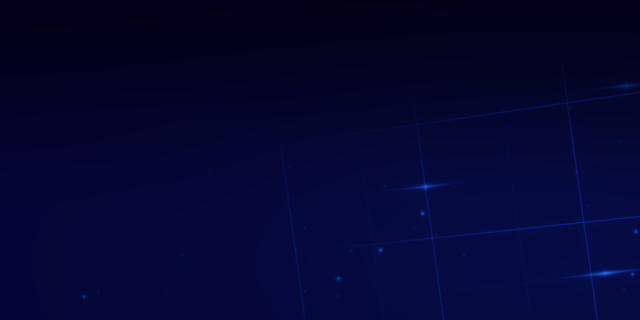
Write a WebGL 2 fragment shader that draws this background.

```glsl
#version 300 es
precision highp float;
// Deep blue night gradient with a leaning, perspective-like grid of light,
// a few streaked lens flares, glowing sparks and faint hashed dust.
// All positions are in canvas heights: x runs 0..2, y runs 0..1.

#define LINE_WIDTH 0.0026
#define GRID_GAIN 0.34
#define GRID_LEAN 0.138
#define FLARE_GAIN 0.62
#define FLARE_TILT 0.11
#define SPARK_SIZE 0.0062
#define SPARK_GAIN 0.72
#define DUST_CELL 0.125
#define DUST_GAIN 0.25

uniform vec2 u_resolution;
out vec4 fragColor;

const vec3 SKY_TOP = vec3(0.014, 0.0, 0.085);
const vec3 SKY_LOW = vec3(0.02, 0.014, 0.205);
const vec3 SKY_GLOW = vec3(0.0, 0.03, 0.055);
const vec3 LINE_BLUE = vec3(0.03, 0.24, 0.75);
const vec3 GLOW_BLUE = vec3(0.02, 0.25, 0.75);
const vec3 CORE_CYAN = vec3(0.22, 0.42, 0.25);

vec3 hash32(vec2 p) {
    vec3 q = fract(vec3(p.xyx) * vec3(0.1031, 0.1030, 0.0973));
    q += dot(q, q.yxz + 33.33);
    return fract((q.xxy + q.yzz) * q.zyx);
}

// Soft line profile, never thinner than about one pixel.
float stroke(float d) {
    float w = max(LINE_WIDTH, 0.6 / u_resolution.y);
    return exp(-d * d / (w * w)) + 0.09 * exp(-abs(d) / (4.0 * w));
}

vec3 background(vec2 p) {
    float depth = 1.0 - smoothstep(0.3, 1.06, p.y);
    vec2 q = (p - vec2(1.7, 0.18)) / vec2(1.1, 0.52);
    return mix(SKY_TOP, SKY_LOW, depth) + SKY_GLOW * exp(-dot(q, q));
}

// Uprights: three main lines, each followed by a faint one.
float uprights(vec2 p) {
    float top = 0.64 + 0.26 * (p.x - 0.87);
    float fade = 1.0 - smoothstep(top - 0.36, top + 0.02, p.y);
    float sum = 0.0;
    for (int i = 0; i < 6; i++) {
        float faint = float(i % 2);
        float n = float(i / 2) + 0.58 * faint;
        float foot = 0.911 + 0.410 * n + 0.0234 * n * n;
        float d = p.x + GRID_LEAN * (p.y - 0.305) - foot;
        sum += stroke(d) * mix(0.42 + 0.16 * n, 0.1, faint);
    }
    return sum * fade;
}

// Cross lines fan out towards the right; every other one is faint.
float crossLines(vec2 p) {
    float fade = smoothstep(0.82, 1.75, p.x);
    float sum = 0.0;
    for (int i = 0; i < 4; i++) {
        float m = float(i);
        float base = 0.088 + 0.163 * m + 0.0045 * m * m;
        float d = p.y - base - (0.085 + 0.02 * m) * (p.x - 1.351);
        sum += stroke(d) * (i % 2 == 0 ? 0.09 : 0.98 - 0.13 * m);
    }
    return sum * fade;
}

vec3 glowColor(float g) {
    return GLOW_BLUE * g + CORE_CYAN * g * g;
}

// Tapered streak with a small round core.
vec3 flare(vec2 p, vec2 center, float halfLength, float gain) {
    vec2 axis = normalize(vec2(1.0, FLARE_TILT));
    vec2 d = p - center;
    float along = dot(d, axis) / halfLength;
    float across = dot(d, vec2(-axis.y, axis.x));
    float thick = 0.003 + 0.005 * exp(-3.0 * abs(along));
    float streak = exp(-across * across / (thick * thick) - 2.4 * abs(along));
    float halo = 0.12 * exp(-along * along * 2.0 - abs(across) / 0.018);
    return glowColor(FLARE_GAIN * gain * (streak + halo));
}

vec3 spark(vec2 p, vec2 center, float gain) {
    float r = length(p - center) / SPARK_SIZE;
    return glowColor(SPARK_GAIN * gain * (0.7 * exp(-r * r) + 0.25 * exp(-r * 0.8)));
}

// One speck per cell, more frequent to the right and absent up high.
vec3 dust(vec2 p) {
    vec2 cell = floor(p / DUST_CELL);
    vec3 h = hash32(cell + 17.0);
    vec2 center = (cell + 0.15 + 0.7 * h.xy) * DUST_CELL;
    float density = (0.15 + 0.25 * center.x) * (1.0 - smoothstep(0.5, 0.72, center.y));
    float r = length(p - center) / 0.0042;
    float gain = step(h.z, density) * (0.4 + 0.6 * h.x);
    return GLOW_BLUE * DUST_GAIN * gain * exp(-r * r);
}

void main() {
    vec2 p = gl_FragCoord.xy / u_resolution.y;
    vec3 color = background(p);
    color += LINE_BLUE * GRID_GAIN * (uprights(p) + crossLines(p));

    // Streaks, strongest at the lower right.
    color += flare(p, vec2(1.331, 0.417), 0.11, 0.8);
    color += flare(p, vec2(1.891, 0.146), 0.16, 1.0);
    color += flare(p, vec2(1.958, 0.732), 0.11, 0.5);
    color += flare(p, vec2(1.393, 0.958), 0.10, 0.07);

    // A rising arc of three sparks, then the outlying ones.
    for (int i = 0; i < 3; i++) {
        float k = float(i);
        vec2 center = vec2(1.058 + 0.1315 * k, 0.130 + 0.0755 * k + 0.013 * k * k);
        color += spark(p, center, 0.75 + 0.05 * k);
    }
    color += spark(p, vec2(0.263, 0.073), 0.6);
    color += spark(p, vec2(1.987, 0.276), 0.8);
    color += spark(p, vec2(1.977, 0.143), 0.7);

    fragColor = vec4(color + dust(p), 1.0);
}
```
